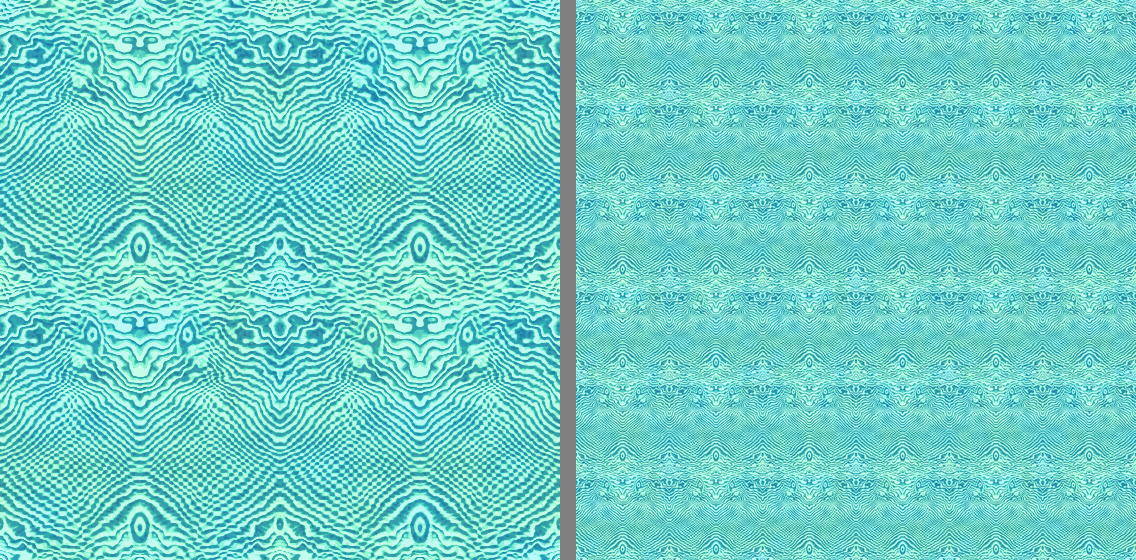
Left, the tile; right, the same tile 3 across and 3 down.
This pattern is drawn by a WebGL 1 fragment shader. Its source:

```glsl
precision highp float;
uniform vec2 u_resolution;

const float TAU = 6.2831853;
const float REPEATS = 2.0;        // tiles across and down
const float STRIPES = 38.0;       // stripes per tile height
const float MEAN_SLOPE = 0.6;     // average steepness of the chevrons
const float SLOPE_SWING = 0.30;   // change of steepness over the height
const float MIN_SHARE = 0.2;      // weakest grating, breaks strands into beads
const float COARSE_CELLS = 9.0;   // noise cells per tile
const float MIDDLE_CELLS = 22.0;
const float FINE_CELLS = 50.0;
const vec3 WARP = vec3(2.2, 1.25, 0.6); // bending per noise, in stripe widths
const float RING_COUNT = 32.0;    // rings per tile width
const float CONTRAST = 1.25;
const float BROAD_CELLS = 12.0;   // brightness blotches per tile
const float BROAD = 0.28;
const float GRAIN_CELLS = 256.0;  // grain cells per canvas
const float GRAIN = 0.2;
const float PATCH_CELLS = 12.0;   // tint patches per canvas

const vec3 DEEP = vec3(0.14, 0.51, 0.64);
const vec3 BLUE = vec3(0.20, 0.62, 0.69);
const vec3 TEAL = vec3(0.19, 0.69, 0.68);
const vec3 AQUA = vec3(0.33, 0.82, 0.77);
const vec3 MINT = vec3(0.53, 0.96, 0.84);
const vec3 PALE = vec3(0.76, 0.98, 0.94);

float hash(vec2 p) {
  vec3 q = fract(vec3(p.xyx) * 0.1031);
  q += dot(q, q.yzx + 33.33);
  return fract((q.x + q.y) * q.z);
}

// Value noise that wraps after "period" cells, from -0.5 to 0.5
float wrapNoise(vec2 p, float period) {
  vec2 cell = floor(p);
  vec2 t = fract(p);
  t = t * t * (3.0 - 2.0 * t);
  vec2 a = mod(cell, period);
  vec2 b = mod(cell + 1.0, period);
  float low = mix(hash(a), hash(vec2(b.x, a.y)), t.x);
  float high = mix(hash(vec2(a.x, b.y)), hash(b), t.x);
  return mix(low, high, t.y) - 0.5;
}

// Bending of the stripes in three sizes
float warpNoise(vec2 p, float shift) {
  return dot(WARP, vec3(wrapNoise(p * COARSE_CELLS + shift, COARSE_CELLS),
                        wrapNoise(p * MIDDLE_CELLS + shift, MIDDLE_CELLS),
                        wrapNoise(p * FINE_CELLS + shift, FINE_CELLS)));
}

// Lays bent oval rings over the field around a centre
float addRings(float field, vec2 p, vec2 centre, float radius, float warp) {
  vec2 q = p - centre;
  q.y = fract(q.y + 0.5) - 0.5;
  float r = length(q * vec2(1.35, 0.8));
  float rings = cos(TAU * (r * RING_COUNT + warp) + 0.6);
  return mix(field, rings, 0.9 - 0.9 * smoothstep(0.4 * radius, radius, r));
}

// Soft band around a height, wrapping over the tile
float heightBand(float y, float centre) {
  return smoothstep(-0.2, 0.8, cos(TAU * (y - centre)));
}

vec3 ramp(float v) {
  vec3 c = mix(DEEP, BLUE, smoothstep(0.04, 0.14, v));
  c = mix(c, TEAL, smoothstep(0.20, 0.30, v));
  c = mix(c, AQUA, smoothstep(0.34, 0.46, v));
  c = mix(c, MINT, smoothstep(0.50, 0.63, v));
  return mix(c, PALE, smoothstep(0.76, 0.90, v));
}

void main() {
  vec2 uv = gl_FragCoord.xy / u_resolution;
  vec2 tile = fract(uv * REPEATS);

  // Mirror the tile about its centre line and its sides
  float inner = abs(tile.x - 0.5);
  float outer = 0.5 - inner;
  float y = tile.y;
  vec2 p = vec2(inner, y);
  float across = cos(TAU * inner);
  float ridge = asin(0.985 * across) / TAU;

  // Two diagonal gratings, steep and calm at the crossing, flat at the top
  float calm = 1.0 - 0.55 * heightBand(y, 0.32);
  vec2 warp = calm * vec2(warpNoise(p, 0.0), warpNoise(p, 3.0));
  float slope = MEAN_SLOPE - SLOPE_SWING * cos(TAU * (y - 0.95));
  vec2 height = y + slope * ridge * vec2(1.0, -1.0);
  vec2 phase = TAU * (STRIPES * height + warp);

  // Bright bold places on the mirror lines
  float bold = max(heightBand(y, 0.74) * exp(-40.0 * inner * inner),
                   heightBand(y, 0.97) * exp(-50.0 * outer * outer));
  bold = max(bold, heightBand(y, 0.09) * exp(-90.0 * inner * inner));

  // One grating leads on each mirror line; both cross into beads between
  float lead = across * (cos(TAU * (y - 0.65)) + 0.45);
  float least = MIN_SHARE * (1.0 - bold);
  float share = mix(least, 1.0 - least, smoothstep(-0.9, 0.9, lead));
  vec2 weight = normalize(vec2(share, 1.0 - share));
  float field = dot(weight, cos(phase));

  // Thin inner lines
  float inside = dot(weight * weight, cos(2.0 * phase + 1.0));
  field += inside * (0.12 + 0.35 * bold) + 0.3 * bold;

  // Eyes on the mirror lines and a curl beside the bold bands
  field = addRings(field, p, vec2(0.0, 0.115), 0.085, 0.3 * warp.x);
  field = addRings(field, p, vec2(0.5, 0.125), 0.05, 0.3 * warp.y);
  field = addRings(field, p, vec2(0.17, 0.80), 0.09, 0.9 * warp.y);

  // Soft tone curve with blotches, then grain that differs between tiles
  field += BROAD * 4.0 * calm * wrapNoise(p * BROAD_CELLS + 7.0, BROAD_CELLS);
  field *= CONTRAST * (1.0 + 0.3 * bold);
  float tone = 0.51 + 0.5 * field * inversesqrt(1.0 + field * field);
  tone += GRAIN * wrapNoise(uv * GRAIN_CELLS, GRAIN_CELLS);
  vec3 color = ramp(tone);

  // Faint warm and cool patches
  color += vec3(0.06, 0.02, -0.07) * wrapNoise(uv * PATCH_CELLS, PATCH_CELLS);
  gl_FragColor = vec4(clamp(color, 0.0, 1.0), 1.0);
}
```
